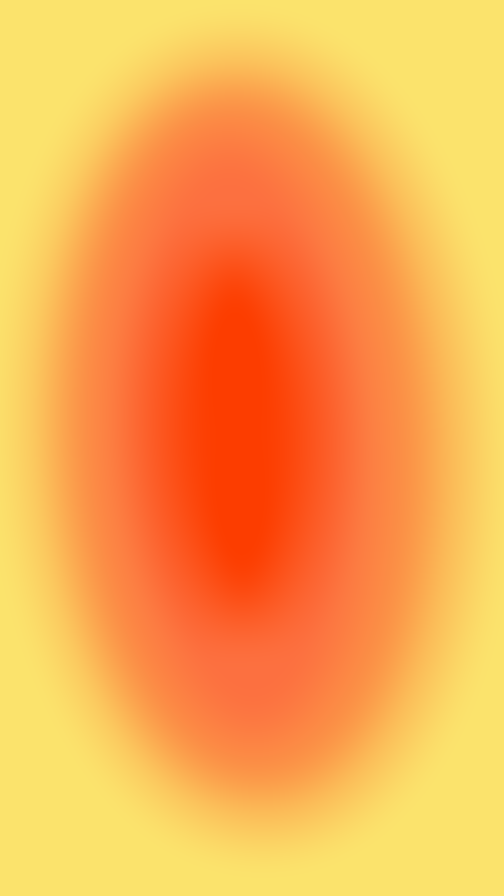
A WebGL 1 fragment shader for this background:

```glsl
precision highp float;
// A warm, blurred glow: three nested soft ellipses (amber, coral, red) on yellow.
// Each layer is an approximate ellipse distance, feathered with a smooth ramp
// and blended over the layers below it.

uniform vec2 u_resolution;

const vec3 YELLOW = vec3(0.985, 0.89, 0.425);
const vec3 AMBER = vec3(0.985, 0.62, 0.285);
const vec3 CORAL = vec3(0.988, 0.44, 0.25);
const vec3 RED = vec3(0.99, 0.24, 0.0);

// Turns a point into the frame of an axis leaning left by the given angle.
vec2 leanFrame(vec2 p, float angle) {
  float c = cos(angle);
  float s = sin(angle);
  return vec2(c * p.x + s * p.y, c * p.y - s * p.x);
}

// First-order signed distance to an ellipse, negative inside.
float ellipseDistance(vec2 p, vec2 radii) {
  float level = length(p / radii);
  float slope = length(p / (radii * radii));
  return level * (level - 1.0) / max(slope, 0.0001);
}

// Coverage of a feathered ellipse: 1 inside, 0 outside.
float softEllipse(vec2 p, vec2 center, vec2 radii, float lean, float feather) {
  float d = ellipseDistance(leanFrame(p - center, lean), radii);
  return 1.0 - smoothstep(-feather, feather, d);
}

void main() {
  // Centered coordinates in units of the canvas height.
  vec2 p = (gl_FragCoord.xy - 0.5 * u_resolution) / u_resolution.y;

  // Layers from the outer halo to the core.
  float halo = softEllipse(p, vec2(-0.001, 0.008), vec2(0.232, 0.423), 0.05, 0.072);
  float body = softEllipse(p, vec2(-0.012, 0.012), vec2(0.163, 0.350), 0.05, 0.075);
  float core = softEllipse(p, vec2(-0.015, 0.016), vec2(0.087, 0.197), 0.03, 0.068);

  vec3 color = mix(YELLOW, AMBER, halo);
  color = mix(color, CORAL, body);
  color = mix(color, RED, core);
  gl_FragColor = vec4(color, 1.0);
}
```
